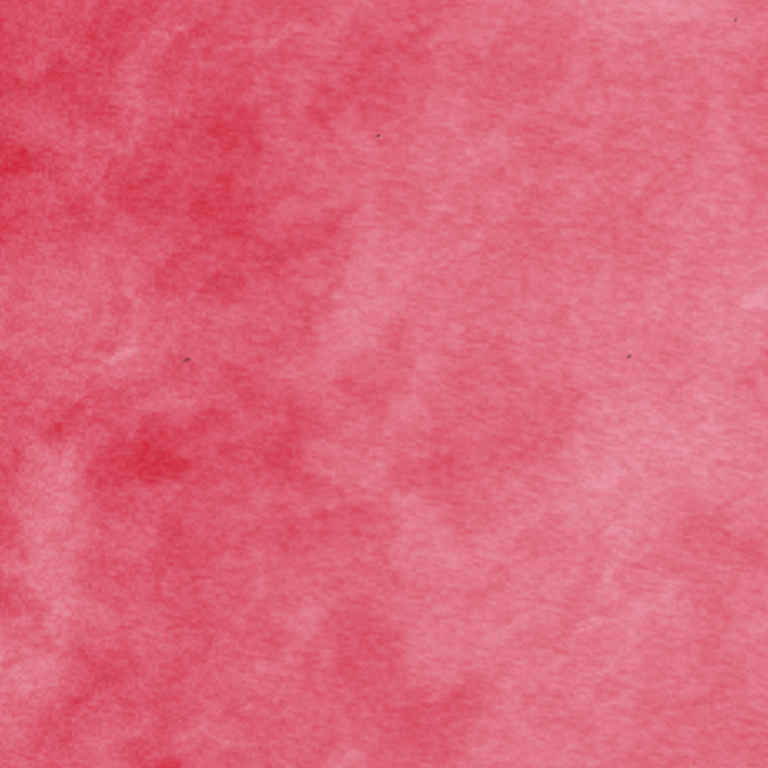
Give the GLSL for this texture, as a WebGL 1 fragment shader.

```glsl
precision highp float;
uniform vec2 u_resolution;

const vec3 MID_ROSE = vec3(0.870, 0.401, 0.480);
const vec3 TONE_SHIFT = vec3(0.26, 1.0, 0.98);   // colour change per unit of tone
const vec3 SPECK_COLOR = vec3(0.40, 0.22, 0.28);
const float CLOUD_SCALE = 3.6;
const float CLOUD_CONTRAST = 0.31;
const float BLOTCH_SCALE = 10.0;
const float BLOTCH_CONTRAST = 0.30;
const float MOTTLE_SCALE = 30.0;
const float MOTTLE_CONTRAST = 0.10;
const float WARP = 0.16;
const vec2 FIBRE_SCALE = vec2(95.0, 210.0);
const float FIBRE_CONTRAST = 0.088;
const float FIBRE_TILT = 0.12;
const float GRAIN_SCALE = 230.0;
const float GRAIN_CONTRAST = 0.088;
const float WISP_CONTRAST = 0.11;
const int SPECK_COUNT = 4;
const float SPECK_RADIUS = 0.0024;

float hash(vec2 p) {
  vec3 q = fract(vec3(p.xyx) * 0.1031);
  q += dot(q, q.yzx + 33.33);
  return fract((q.x + q.y) * q.z);
}

float noise(vec2 p) {
  vec2 i = floor(p);
  vec2 f = fract(p);
  f = f * f * f * (f * (f * 6.0 - 15.0) + 10.0);
  float low = mix(hash(i), hash(i + vec2(1.0, 0.0)), f.x);
  float high = mix(hash(i + vec2(0.0, 1.0)), hash(i + vec2(1.0, 1.0)), f.x);
  return mix(low, high, f.y);
}

// Layered noise centred on zero, turned at each octave
float fbm(vec2 p) {
  float sum = 0.0;
  float amplitude = 0.5;
  for (int i = 0; i < 5; i++) {
    sum += amplitude * (noise(p) - 0.5);
    p = mat2(1.6, 1.2, -1.2, 1.6) * p + 17.3;
    amplitude *= 0.54;
  }
  return sum;
}

// Broad washes, with smaller and stronger blotches towards the left
float dyeTone(vec2 p) {
  vec2 warp = vec2(fbm(p * 7.0 + 40.0), fbm(p * 7.0 + 71.0));
  vec2 q = p + WARP * warp;
  q.y -= 0.35 * q.x;
  float left = 1.0 - smoothstep(0.05, 0.75, p.x);
  float tone = CLOUD_CONTRAST * fbm(q * CLOUD_SCALE + 5.0);
  tone += BLOTCH_CONTRAST * mix(0.35, 1.0, left) * fbm(q * BLOTCH_SCALE + 90.0);
  tone += MOTTLE_CONTRAST * mix(0.7, 1.0, left) * fbm(q * MOTTLE_SCALE + 11.0);
  tone += 0.034 - 0.060 * left;
  tone -= 0.045 * left * smoothstep(0.45, 0.95, p.y);
  tone -= 0.050 * (1.0 - smoothstep(0.0, 0.06, p.x));
  tone -= 0.035 * smoothstep(0.85, 1.05, p.x);
  return tone;
}

// Sparse pale streaks where the dye is rubbed thin
float wisps(vec2 p) {
  vec2 q = p + 0.03 * vec2(fbm(p * 12.0), fbm(p * 12.0 + 30.0));
  float streak = fbm(vec2(q.x * 9.0, (q.y - 0.25 * q.x) * 22.0) + 130.0);
  return smoothstep(0.17, 0.36, streak) * smoothstep(0.4, 0.7, noise(p * 4.0 + 60.0));
}

// Short level fibres on the right, finer round grain on the left
float paperTone(vec2 p) {
  vec2 q = vec2(p.x, p.y + FIBRE_TILT * p.x + 0.008 * noise(p * 20.0));
  float fibre = noise(q * FIBRE_SCALE) + 0.6 * noise(q * FIBRE_SCALE * 0.53 + 23.0) - 0.8;
  float grain = noise(p * GRAIN_SCALE) + 0.5 * noise(p * GRAIN_SCALE * 0.45 + 8.0) - 0.75;
  float right = smoothstep(0.0, 0.5, p.x);
  return FIBRE_CONTRAST * mix(0.55, 0.8, right) * fibre
       + GRAIN_CONTRAST * mix(0.9, 0.5, right) * grain;
}

// A few tiny dark flecks, longer than tall
float specks(vec2 p, float pixel) {
  float cover = 0.0;
  for (int i = 0; i < SPECK_COUNT; i++) {
    float id = float(i) + 1.0;
    vec2 center = vec2(hash(vec2(id, 3.7)), hash(vec2(id, 9.1)));
    vec2 d = p - center;
    d.y -= 0.25 * d.x;
    d.x *= mix(0.45, 1.0, hash(vec2(id, 14.2)));
    float radius = SPECK_RADIUS * mix(0.4, 1.0, hash(vec2(id, 21.5)));
    float mask = 1.0 - smoothstep(radius - pixel, radius + pixel, length(d));
    cover = max(cover, mask * mix(0.4, 0.9, hash(vec2(id, 31.0))));
  }
  return cover;
}

void main() {
  float side = min(u_resolution.x, u_resolution.y);
  vec2 p = gl_FragCoord.xy / side;
  float tone = dyeTone(p) + paperTone(p) + WISP_CONTRAST * wisps(p);
  tone = clamp(tone, -0.24, 0.18);
  vec3 color = MID_ROSE + TONE_SHIFT * tone;
  color = mix(color, SPECK_COLOR, specks(p, 0.8 / side));
  gl_FragColor = vec4(color, 1.0);
}
```
